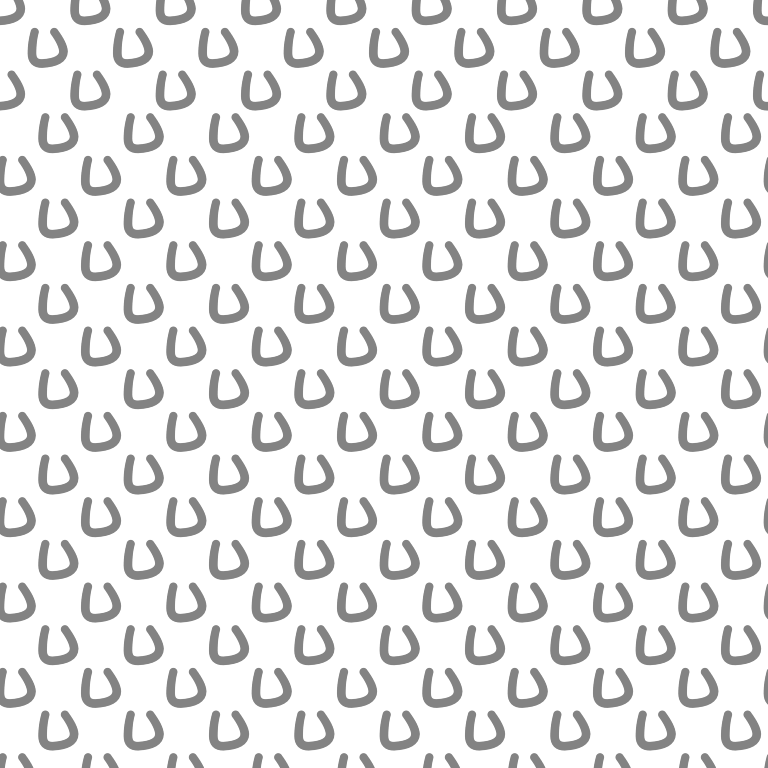
Reproduce this pattern procedurally as a Shadertoy shader.

```glsl
// Staggered rows of grey hand-drawn horseshoes on white.

const float COLUMNS = 9.0;            // repeats across the canvas, two rows per repeat down
const float SHIFTED_ROWS = 3.0;       // rows at the top that sit further left
const float ROW_SHIFT = 0.125;        // their offset, in repeats
const vec2  FIRST_CENTRE = vec2(0.1836, 0.117); // in repeats across, rows down
const float BODY_RADIUS = 0.0510;     // half stroke width, in repeats
const float TIP_RADIUS = 0.0480;
const int   CURVE_STEPS = 8;
const vec3  PAPER = vec3(1.0);
const vec3  INK = vec3(0.514);

// Centre line: four joined quadratic curves, from left tip to right tip.
const vec2 SHOE[9] = vec2[9](
    vec2(-0.152,  0.184), vec2(-0.184,  0.066), vec2(-0.184, -0.066),
    vec2(-0.184, -0.188), vec2(-0.066, -0.186), vec2( 0.184, -0.172),
    vec2( 0.185, -0.043), vec2( 0.180,  0.043), vec2( 0.077,  0.184));

vec2 quadratic(vec2 a, vec2 b, vec2 c, float t) {
    return mix(mix(a, b, t), mix(b, c, t), t);
}

float segmentDistance(vec2 p, vec2 a, vec2 b) {
    vec2 ab = b - a;
    float t = clamp(dot(p - a, ab) / dot(ab, ab), 0.0, 1.0);
    return length(p - a - ab * t);
}

// The stroke swells slightly from its tips to its body.
float strokeRadius(float along) {
    float body = smoothstep(0.0, 0.25, min(along, 1.0 - along));
    return mix(TIP_RADIUS, BODY_RADIUS, body);
}

float horseshoeDistance(vec2 p) {
    float d = 1e3;
    for (int curve = 0; curve < 4; curve++) {
        vec2 a = SHOE[2 * curve], b = SHOE[2 * curve + 1], c = SHOE[2 * curve + 2];
        vec2 start = a;
        for (int i = 1; i <= CURVE_STEPS; i++) {
            float t = float(i) / float(CURVE_STEPS);
            vec2 end = quadratic(a, b, c, t);
            float along = (float(curve) + t - 0.5 / float(CURVE_STEPS)) / 4.0;
            d = min(d, segmentDistance(p, start, end) - strokeRadius(along));
            start = end;
        }
    }
    return d;
}

void mainImage(out vec4 fragColor, in vec2 fragCoord) {
    vec2 uv = fragCoord / iResolution.y;
    float pixel = COLUMNS / iResolution.y;

    // Rows are counted down from the top edge.
    float down = (1.0 - uv.y) * COLUMNS * 2.0 - FIRST_CENTRE.y;
    float row = floor(down + 0.5);

    // Odd rows are staggered by half a repeat.
    float across = uv.x * COLUMNS - FIRST_CENTRE.x - 0.5 * mod(row, 2.0);
    across += row < SHIFTED_ROWS ? ROW_SHIFT : 0.0;

    vec2 cell = vec2(fract(across + 0.5) - 0.5, 0.5 * (row - down));
    float d = horseshoeDistance(cell);
    float coverage = 1.0 - smoothstep(-0.6 * pixel, 0.6 * pixel, d);
    fragColor = vec4(mix(PAPER, INK, coverage), 1.0);
}
```
